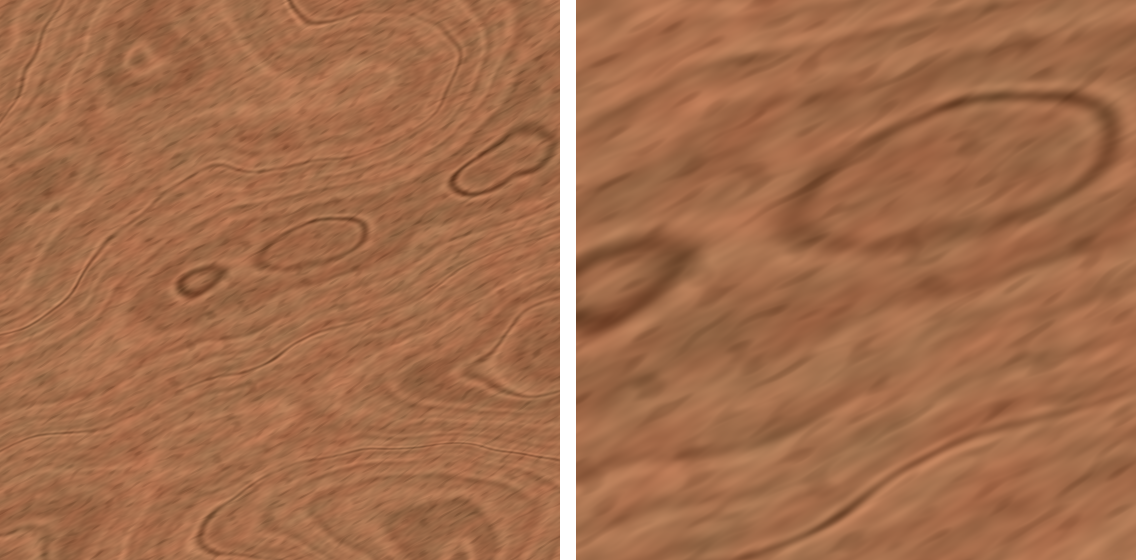
Left, the full canvas; right, a detail of the centre.
A WebGL 1 fragment shader for this texture:

```glsl
precision highp float;

// Polished red-brown wood: swirling growth rings over short slanted fibres.
// Rings are contour bands of a stretched, warped gradient noise field;
// each has a light crest beside a dark groove. Fibres are finer stretched noise.

uniform vec2 u_resolution;

vec2 gradientAt(vec2 cell) {
  float angle = 6.2832 * fract(sin(dot(cell, vec2(127.1, 311.7))) * 43758.5);
  return vec2(cos(angle), sin(angle));
}

float gradientNoise(vec2 p) {
  vec2 i = floor(p);
  vec2 f = p - i;
  vec2 w = f * f * f * (f * (f * 6.0 - 15.0) + 10.0);
  float a = dot(gradientAt(i), f);
  float b = dot(gradientAt(i + vec2(1.0, 0.0)), f - vec2(1.0, 0.0));
  float c = dot(gradientAt(i + vec2(0.0, 1.0)), f - vec2(0.0, 1.0));
  float d = dot(gradientAt(i + vec2(1.0, 1.0)), f - vec2(1.0, 1.0));
  return mix(mix(a, b, w.x), mix(c, d, w.x), w.y);
}

// Coordinates along (x) and across (y) a direction.
vec2 alongAcross(vec2 p, float angle) {
  float c = cos(angle);
  float s = sin(angle);
  return vec2(c * p.x + s * p.y, c * p.y - s * p.x);
}

float bump(float x, float center, float width) {
  float d = (x - center) / width;
  return exp(-d * d);
}

// Smooth field whose level lines are the growth rings.
float ringHeight(vec2 p) {
  vec2 q = alongAcross(p, 0.40);
  float h = gradientNoise(q * vec2(1.7, 3.0) + vec2(3.3, 8.6));
  h += 0.13 * gradientNoise(q * vec2(4.5, 6.5) + 21.0);
  h += 0.035 * gradientNoise(q * vec2(11.0, 17.0) + 47.0);
  return h * 10.0;
}

// Broad tone plus a crest and groove in every band; each fourth is bold.
float ringShade(vec2 p) {
  float height = ringHeight(p);
  float id = floor(height);
  float f = height - id;
  float bold = step(mod(id, 4.0), 0.5);
  float fade = clamp(0.8 + 1.2 * gradientNoise(p * 5.0 + id * 7.3), 0.3, 1.3);

  float tone = 0.085 * gradientNoise(vec2(height * 1.4, 7.4));
  tone += 0.04 * gradientNoise(vec2(height * 4.0, 19.6));
  float soft = 0.042 * bump(f, 0.45, 0.14) - 0.034 * bump(f, 0.72, 0.13);
  float sharp = 0.075 * bump(f, 0.38, 0.09) - 0.115 * bump(f, 0.54, 0.08)
              + 0.06 * bump(f, 0.69, 0.08);
  return tone + fade * mix(soft, sharp, bold);
}

// Short slanted fibres, with a few darker pores among them.
float fibreShade(vec2 p) {
  float sway = 0.12 * gradientNoise(p * 2.5 + 5.0);
  vec2 q = alongAcross(p, 0.52);
  q.y += 0.08 * sway;
  float coarse = gradientNoise(q * vec2(24.0, 95.0));
  float fine = gradientNoise(q * vec2(48.0, 190.0) + 31.0);
  float pores = gradientNoise(q * vec2(34.0, 135.0) + 73.0);
  return 0.065 * coarse + 0.06 * fine
       - 0.065 * smoothstep(0.12, 0.5, pores);
}

void main() {
  vec2 p = gl_FragCoord.xy / min(u_resolution.x, u_resolution.y);

  float shade = ringShade(p) + fibreShade(p);
  shade += 0.025 * gradientNoise(alongAcross(p, 0.45) * vec2(7.0, 18.0));
  vec3 color = vec3(0.626, 0.415, 0.284) + shade * vec3(1.0, 0.78, 0.64);

  // Patches drift between redder and more olive brown.
  vec2 patchPos = alongAcross(p, 0.5) * vec2(18.0, 50.0);
  float warmth = gradientNoise(patchPos + 11.0) + 0.6 * gradientNoise(p * 6.0 + 90.0);
  color += warmth * vec3(0.032, -0.012, -0.008);

  gl_FragColor = vec4(clamp(color, 0.0, 1.0), 1.0);
}
```
